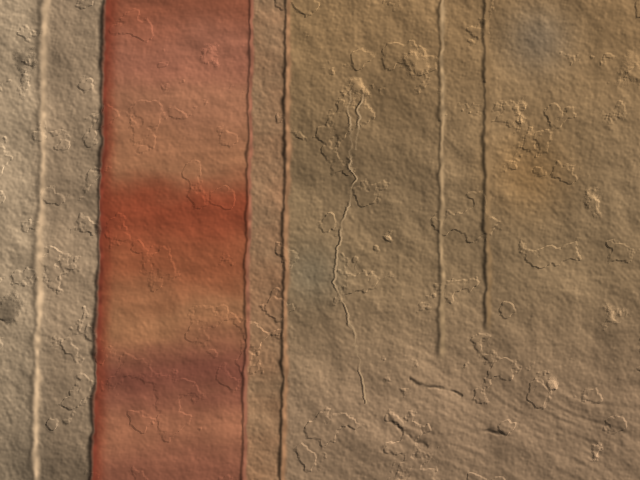
Give the GLSL for this texture, as a Shadertoy shader.

```glsl
// Weathered plaster wall with a red painted band, raised vertical seams and a pale crack.
float hash(vec2 p) { return fract(sin(dot(p, vec2(127.1, 311.7))) * 43758.5453); }

float noise(vec2 p) {
    vec2 i = floor(p), f = fract(p);
    f = f * f * (3.0 - 2.0 * f);
    return mix(mix(hash(i), hash(i + vec2(1, 0)), f.x),
               mix(hash(i + vec2(0, 1)), hash(i + vec2(1, 1)), f.x), f.y);
}

float fbm(vec2 p) {
    float sum = 0.0, amp = 0.5;
    for (int i = 0; i < 5; i++) {
        sum += amp * noise(p);
        p = mat2(1.6, 1.2, -1.2, 1.6) * p + 7.3;
        amp *= 0.5;
    }
    return sum;
}

float bell(float x) { return exp(-x * x); }

vec2 warp(vec2 p, float freq, float amount) {
    return p + amount * (vec2(fbm(p * freq), fbm(p * freq + 19.0)) - 0.5);
}

float segmentDistance(vec2 p, vec2 a, vec2 b) {
    vec2 ab = b - a;
    return length(p - a - ab * clamp(dot(p - a, ab) / dot(ab, ab), 0.0, 1.0));
}

// Lumps of mortar: centre and radius
const vec3 LUMPS[12] = vec3[12](
    vec3(0.868, 0.861, 0.028), vec3(1.080, 0.769, 0.018), vec3(1.236, 0.575, 0.022),
    vec3(0.809, 0.514, 0.015), vec3(1.280, 0.349, 0.020), vec3(0.020, 0.354, 0.026),
    vec3(0.060, 0.878, 0.022), vec3(0.434, 0.887, 0.020), vec3(0.738, 0.818, 0.022),
    vec3(1.146, 0.193, 0.016), vec3(1.241, 0.062, 0.016), vec3(1.328, 0.850, 0.040));

float lumpMask(vec2 p) {
    vec2 q = warp(p, 35.0, 0.06);
    float mask = 0.0;
    for (int i = 0; i < 12; i++) mask = max(mask, bell(length(q - LUMPS[i].xy) / LUMPS[i].z));
    return smoothstep(0.2, 0.9, mask);
}

// Curved gouges at the lower right
float gougeMask(vec2 p) {
    vec2 g = warp(p, 12.0, 0.07);
    float d = segmentDistance(g, vec2(0.85, 0.21), vec2(0.965, 0.175));
    d = min(d, segmentDistance(g, vec2(0.815, 0.13), vec2(0.90, 0.065)));
    d = min(d, segmentDistance(g, vec2(0.965, 0.09), vec2(1.045, 0.085)));
    return bell(d / 0.005) * smoothstep(0.2, 0.6, noise(p * 28.0));
}

// Surface height: grain, ragged flakes, trowel strokes, lumps and gouges
float height(vec2 p) {
    float trowelled = smoothstep(0.5, 0.1, p.y) * smoothstep(0.6, 0.85, p.x);
    vec2 stroke = mat2(0.82, 0.57, -0.57, 0.82) * (p + 0.08 * noise(p * 5.0));
    float h = 0.55 * fbm(p * 13.0) + 0.035 * noise(p * 150.0);
    h += trowelled * (0.06 * noise(stroke * vec2(9.0, 95.0)) + 0.12 * noise(stroke * vec2(6.0, 24.0)));
    h += 0.07 * smoothstep(0.62, 0.68, fbm(p * 17.0 + 3.0));
    return h + 0.13 * lumpMask(p) * (0.4 + noise(p * 60.0)) - 0.07 * gougeMask(p);
}

// Red band, bottom to top
const vec3 BAND[10] = vec3[10](
    vec3(0.53, 0.33, 0.25), vec3(0.63, 0.41, 0.30), vec3(0.47, 0.28, 0.22), vec3(0.61, 0.42, 0.29),
    vec3(0.57, 0.33, 0.22), vec3(0.54, 0.27, 0.18), vec3(0.60, 0.41, 0.29), vec3(0.62, 0.42, 0.31),
    vec3(0.61, 0.39, 0.30), vec3(0.56, 0.33, 0.24));

vec3 bandColour(vec2 p) {
    float t = clamp(p.y + 0.10 * (fbm(p * vec2(7.0, 12.0)) - 0.5), 0.0, 0.999) * 9.0;
    int i = int(t);
    vec3 c = mix(BAND[i], BAND[min(i + 1, 9)], smoothstep(0.0, 1.0, fract(t)));
    return c * (0.86 + 0.28 * fbm(p * vec2(10.0, 45.0)));
}

vec3 plasterColour(vec2 p) {
    vec3 c = mix(vec3(0.54, 0.44, 0.34), vec3(0.50, 0.41, 0.30), smoothstep(0.1, 0.5, p.y));
    c = mix(c, vec3(0.56, 0.44, 0.30), smoothstep(0.55, 1.0, p.y) * 0.8);
    c = mix(c, vec3(0.56, 0.42, 0.26), 0.6 * bell(length(p - vec2(1.10, 0.64)) / 0.09));
    c = mix(c, vec3(0.49, 0.44, 0.38), 0.5 * bell(length(p - vec2(1.12, 0.92)) / 0.07));
    c = mix(c, vec3(0.47, 0.43, 0.35), 0.5 * bell(length(p - vec2(0.65, 0.43)) / 0.06));
    return c * (0.85 + 0.3 * fbm(p * 6.0 + 4.0));
}

// Signed distance to a leaning, uneven seam; ends holds x at bottom and top
float seamOffset(vec2 p, vec2 ends) {
    return p.x - mix(ends.x, ends.y, p.y) - 0.010 * (fbm(vec2(p.y * 14.0, ends.x * 70.0)) - 0.5)
         - 0.003 * (noise(p * 90.0) - 0.5);
}

vec3 addSeam(vec3 c, vec2 p, vec2 ends, float foot, float width, float shade, vec3 tint) {
    float d = seamOffset(p, ends), grit = noise(vec2(p.y * 38.0, ends.x * 40.0));
    float w = width * (0.6 + 0.7 * grit), present = smoothstep(foot - 0.02, foot + 0.02, p.y);
    c *= 1.0 - present * shade * (0.6 + 0.5 * grit) * bell((d + 1.3 * w) / (0.8 * w));
    return mix(c, tint * (0.8 + 0.4 * noise(p * 75.0)), present * 0.85 * bell((d - 0.2 * w) / w));
}

const vec2 CRACK[9] = vec2[9](
    vec2(0.729, 0.810), vec2(0.726, 0.670), vec2(0.738, 0.627), vec2(0.715, 0.540), vec2(0.703, 0.479),
    vec2(0.694, 0.410), vec2(0.729, 0.349), vec2(0.743, 0.253), vec2(0.764, 0.158));

float crackDistance(vec2 p) {
    vec2 q = warp(p, 40.0, 0.022);
    float d = segmentDistance(q, vec2(0.755, 0.80), vec2(0.735, 0.69));
    for (int i = 0; i < 8; i++) d = min(d, segmentDistance(q, CRACK[i], CRACK[i + 1]));
    return d;
}

void mainImage(out vec4 fragColor, in vec2 fragCoord) {
    vec2 p = fragCoord / iResolution.y;
    vec2 leftEdge = vec2(0.196, 0.225), rightEdge = vec2(0.510, 0.526), stripEdge = vec2(0.592, 0.601);
    float bandOffset = seamOffset(p, leftEdge);
    float inBand = smoothstep(-0.003, 0.003, bandOffset);
    float inStrip = smoothstep(-0.003, 0.003, seamOffset(p, rightEdge));
    // Painted areas, left to right
    vec3 c = mix(vec3(0.64, 0.55, 0.44), vec3(0.57, 0.48, 0.38), smoothstep(0.05, 0.12, p.x));
    c *= 0.82 + 0.18 * smoothstep(0.0, 0.3, p.y) + 0.3 * (fbm(p * 8.0) - 0.5);
    vec3 red = mix(bandColour(p), vec3(0.48, 0.22, 0.15), 0.6 * bell((bandOffset - 0.008) / 0.014));
    c = mix(c, red, inBand);
    c = mix(c, mix(vec3(0.59, 0.42, 0.30), vec3(0.54, 0.45, 0.34), fbm(p * vec2(6.0, 10.0))), inStrip);
    c = mix(c, plasterColour(p), smoothstep(-0.003, 0.003, seamOffset(p, stripEdge)));
    // Raking light from the upper right
    float slope = height(p) - height(p + vec2(0.003, 0.0023));
    c *= 1.0 + clamp(slope * 5.5, -0.5, 0.45) * mix(1.0, 0.55, inBand * (1.0 - inStrip));
    c = mix(c, c * (p.x < 0.1 ? 0.55 : 1.2), 0.6 * lumpMask(p));
    c *= 1.0 - 0.3 * gougeMask(p);
    // Raised seams
    c = addSeam(c, p, vec2(0.073, 0.094), -1.0, 0.0075, 0.30, vec3(0.82, 0.69, 0.54));
    c = addSeam(c, p, leftEdge, -1.0, 0.006, 0.60, vec3(0.47, 0.22, 0.16));
    c = addSeam(c, p, rightEdge, -1.0, 0.0045, 0.45, vec3(0.61, 0.39, 0.30));
    c = addSeam(c, p, stripEdge, -1.0, 0.0055, 0.65, vec3(0.67, 0.49, 0.35));
    c = addSeam(c, p, vec2(0.919, 0.921), 0.26, 0.005, 0.40, vec3(0.69, 0.57, 0.42));
    c = addSeam(c, p, vec2(1.018, 1.014), 0.32, 0.0055, 0.55, vec3(0.58, 0.46, 0.32));
    // Pale broken crack with a thin shadow
    float broken = smoothstep(0.2, 0.55, noise(p * 32.0));
    c *= 1.0 - 0.4 * broken * bell(crackDistance(p + vec2(0.004, 0.0)) / 0.002);
    c = mix(c, vec3(0.73, 0.61, 0.46), (0.3 + 0.5 * broken) * bell(crackDistance(p) / 0.0022));
    fragColor = vec4(clamp(c, 0.0, 1.0), 1.0);
}
```
